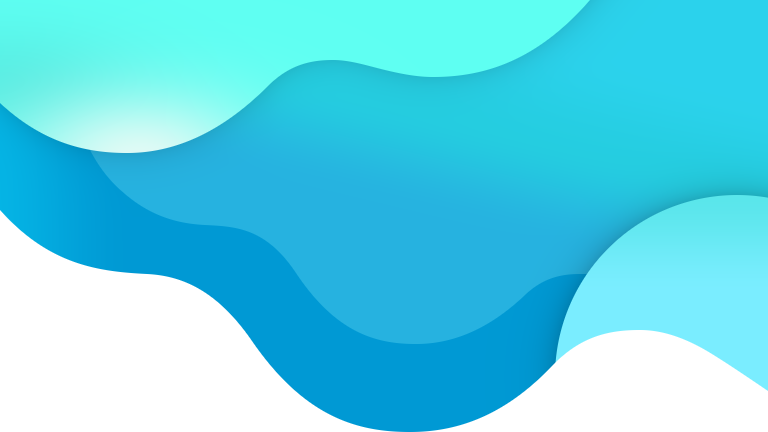
Give the GLSL for this background, as a WebGL 1 fragment shader.

```glsl
precision mediump float;
// Layered liquid waves: blue sheets, a mint canopy and a cyan disc over white.
// Each wave edge is a chain of cubic spans through knots (x, height, slope);
// sheets are painted back to front with soft contact shadows.

uniform vec2 u_resolution;

#define GRID vec2(768.0, 432.0)      // design units across the canvas
#define DISC_CENTER vec2(737.0, 55.0)
#define DISC_RADIUS 182.0
#define SHADOW_WIDTH 13.0
#define CANOPY_SHADOW 0.10
#define DISC_SHADOW 0.16
#define DEEP_BLUE vec3(0.0, 0.60, 0.83)
#define SKY_BLUE vec3(0.15, 0.70, 0.88)
#define TEAL vec3(0.145, 0.805, 0.88)
#define BRIGHT_CYAN vec3(0.17, 0.825, 0.925)
#define MINT vec3(0.37, 1.0, 0.95)
#define PALE_CYAN vec3(0.48, 0.93, 1.0)

// Extend an edge (height, slope) from the pen's knot to the next one.
void extend(float x, inout vec3 pen, inout vec2 edge, vec3 knot) {
  if (x >= pen.x) {
    float w = knot.x - pen.x;
    float t = clamp((x - pen.x) / w, 0.0, 1.0);
    float rise = knot.y - pen.y;
    float c2 = 3.0 * rise - w * (2.0 * pen.z + knot.z);
    float c3 = w * (pen.z + knot.z) - 2.0 * rise;
    edge.x = pen.y + t * (w * pen.z + t * (c2 + t * c3));
    edge.y = pen.z + t * (2.0 * c2 + 3.0 * t * c3) / w;
  }
  pen = knot;
}

// Approximate signed distance, positive above the edge.
float aboveEdge(vec2 p, vec2 edge) {
  return (p.y - edge.x) / sqrt(1.0 + edge.y * edge.y);
}

float canopyDistance(vec2 p) {
  vec3 pen = vec3(0.0, 329.0, -0.93);
  vec2 edge = pen.yz;
  extend(p.x, pen, edge, vec3(127.0, 279.0, 0.0));
  extend(p.x, pen, edge, vec3(268.0, 346.0, 1.0));
  extend(p.x, pen, edge, vec3(333.0, 372.0, 0.0));
  extend(p.x, pen, edge, vec3(385.0, 362.0, -0.24));
  extend(p.x, pen, edge, vec3(433.0, 355.0, 0.0));
  extend(p.x, pen, edge, vec3(590.0, 432.0, 1.15));
  extend(p.x, pen, edge, vec3(770.0, 700.0, 1.8));
  return aboveEdge(p, edge);
}

float middleDistance(vec2 p) {
  vec3 pen = vec3(60.0, 372.0, -3.0);
  vec2 edge = pen.yz;
  extend(p.x, pen, edge, vec3(90.0, 282.0, -1.9));
  extend(p.x, pen, edge, vec3(125.0, 238.0, -0.85));
  extend(p.x, pen, edge, vec3(205.0, 207.0, -0.05));
  extend(p.x, pen, edge, vec3(296.0, 159.0, -1.5));
  extend(p.x, pen, edge, vec3(416.0, 88.0, 0.0));
  extend(p.x, pen, edge, vec3(525.0, 137.0, 0.95));
  extend(p.x, pen, edge, vec3(580.0, 158.0, 0.0));
  return aboveEdge(p, edge);
}

float floorDistance(vec2 p) {
  vec3 pen = vec3(0.0, 222.0, -1.12);
  vec2 edge = pen.yz;
  extend(p.x, pen, edge, vec3(147.0, 158.0, -0.05));
  extend(p.x, pen, edge, vec3(252.0, 91.0, -1.45));
  extend(p.x, pen, edge, vec3(410.0, 0.0, 0.0));
  extend(p.x, pen, edge, vec3(552.0, 66.0, 1.05));
  extend(p.x, pen, edge, vec3(640.0, 102.0, 0.0));
  extend(p.x, pen, edge, vec3(712.0, 78.0, -0.62));
  extend(p.x, pen, edge, vec3(768.0, 41.0, -0.68));
  return aboveEdge(p, edge);
}

float glow(vec2 p, vec2 center, vec2 radii) {
  vec2 q = (p - center) / radii;
  return exp(-dot(q, q));
}

float shadow(float d, float strength) {
  return 1.0 - strength * exp(min(d, 0.0) / SHADOW_WIDTH);
}

void main() {
  vec2 p = gl_FragCoord.xy / u_resolution * GRID;
  float pixel = GRID.y / u_resolution.y;
  float canopy = canopyDistance(p);
  float disc = DISC_RADIUS - distance(p, DISC_CENTER);

  // Deep sheet, lighter toward the left side
  vec3 color = mix(vec3(0.02, 0.71, 0.90), DEEP_BLUE, smoothstep(-20.0, 135.0, p.x));

  // Middle sheet with a tilted three-colour ramp
  float ramp = p.y + 0.24 * p.x;
  vec3 middle = mix(SKY_BLUE, TEAL, smoothstep(320.0, 425.0, ramp));
  middle = mix(middle, BRIGHT_CYAN, smoothstep(415.0, 520.0, ramp));
  color = mix(color, middle, clamp(middleDistance(p) / pixel + 0.5, 0.0, 1.0));
  color *= shadow(canopy, CANOPY_SHADOW) * shadow(disc, DISC_SHADOW);

  // Mint canopy with a teal haze and a pale glow at its lowest bend
  vec3 mint = mix(MINT, vec3(0.32, 0.91, 0.87), 0.8 * glow(p, vec2(10.0, 345.0), vec2(130.0, 60.0)));
  mint = mix(mint, vec3(0.88, 0.98, 0.96), glow(p, vec2(140.0, 272.0), vec2(125.0, 68.0)));
  color = mix(color, mint, clamp(canopy / pixel + 0.5, 0.0, 1.0));

  // Cyan disc, then the white floor
  vec3 discColor = mix(PALE_CYAN, vec3(0.35, 0.90, 0.92), smoothstep(135.0, 242.0, p.y));
  color = mix(color, discColor, clamp(disc / pixel + 0.5, 0.0, 1.0));
  color = mix(vec3(1.0), color, clamp(floorDistance(p) / pixel + 0.5, 0.0, 1.0));
  gl_FragColor = vec4(color, 1.0);
}
```
